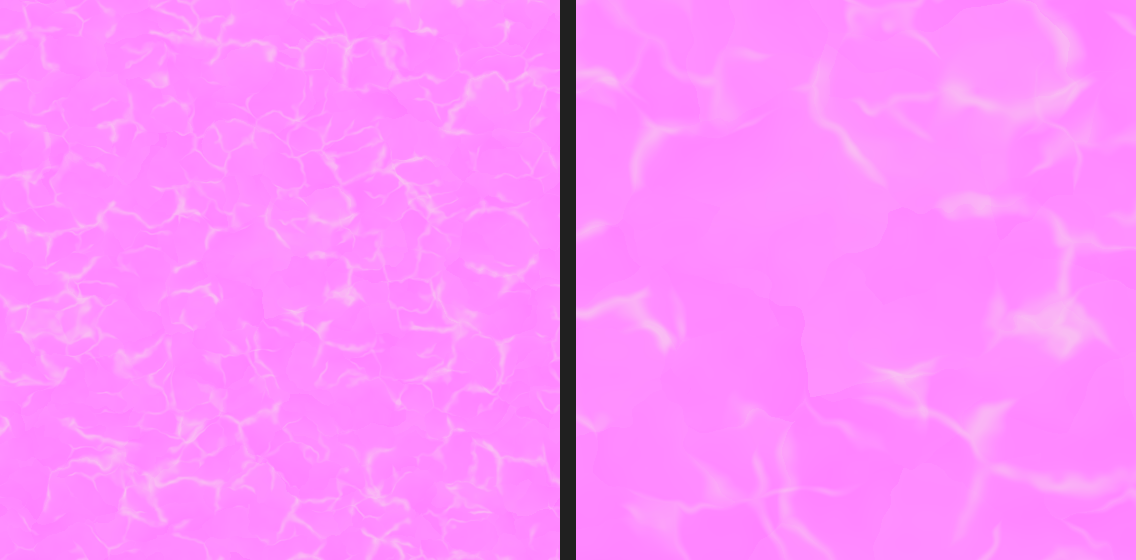
Left: the whole. Right: its middle third, enlarged.
Give the GLSL for this texture map, as a Shadertoy shader.

```glsl
// Pink chipped stone: softly tilted facets with broken, flaky pale ridges.

float hash(vec2 p) {
    return fract(sin(dot(p, vec2(127.1, 311.7))) * 43758.545);
}

vec2 hash2(vec2 p) {
    return vec2(hash(p), hash(p + vec2(37.2, 17.9)));
}

float noise(vec2 p) {
    vec2 i = floor(p), f = fract(p);
    f = f * f * (3.0 - 2.0 * f);
    return mix(mix(hash(i), hash(i + vec2(1, 0)), f.x),
               mix(hash(i + vec2(0, 1)), hash(i + vec2(1, 1)), f.x), f.y);
}

float fbm(vec2 p) {
    float sum = 0.0, amp = 0.5;
    for (int i = 0; i < 4; i++) {
        sum += amp * noise(p);
        p = mat2(1.6, 1.2, -1.2, 1.6) * p + 5.3;
        amp *= 0.5;
    }
    return sum / 0.9375;
}

// Cellular facets: x = signed tilt shade, y = gap between the two nearest seeds
vec2 facets(vec2 p) {
    vec2 cell = floor(p), nearId = cell, nearOffset = vec2(0);
    float first = 9.0, second = 9.0;
    for (int y = -1; y <= 1; y++)
    for (int x = -1; x <= 1; x++) {
        vec2 id = cell + vec2(x, y);
        vec2 offset = p - id - hash2(id);
        float d = length(offset);
        if (d < first) {
            second = first;
            first = d;
            nearId = id;
            nearOffset = offset;
        } else second = min(second, d);
    }
    float angle = 6.2832 * hash(nearId + 71.3);
    float tilt = dot(nearOffset, vec2(cos(angle), sin(angle)));
    return vec2(tilt + 0.5 * (hash(nearId + 9.1) - 0.5), second - first);
}

// Pale ridge along a facet border, present only in scattered stretches
float ridge(float gap, vec2 p, float seed) {
    float stretch = smoothstep(0.48, 0.72, noise(p * 21.0 + seed));
    float flake = 0.35 + 0.9 * noise(p * 85.0 + seed);
    float core = 1.0 - smoothstep(0.0, 0.03 + 0.17 * stretch, gap);
    return core * stretch * flake;
}

void mainImage(out vec4 fragColor, in vec2 fragCoord) {
    vec2 uv = fragCoord / iResolution.y;

    // Bend the cell grid so that borders look torn
    vec2 bend = vec2(fbm(uv * 15.0), fbm(uv * 15.0 + 43.0)) - 0.5;
    vec2 p = uv + 0.07 * bend;
    vec2 large = facets(p * vec2(10.0, 13.0));
    vec2 small = facets(p * vec2(17.0, 22.0) + 31.0);

    // Facet shading plus faint mottling
    float shade = 0.028 * large.x + 0.018 * small.x;
    shade += 0.022 * (fbm(uv * 9.0 + 12.0) - 0.5);
    shade += 0.012 * (noise(uv * 70.0) - 0.5);

    // Ridges with a weak haze around them
    float ridges = ridge(large.y, uv, 3.0) + 0.75 * ridge(small.y, uv, 57.0);
    float haze = (1.0 - smoothstep(0.0, 0.4, large.y))
               * smoothstep(0.45, 0.8, noise(uv * 21.0 + 3.0));
    float green = 0.539 + shade + 0.02 * haze + 0.13 * min(ridges, 1.2);

    // Lighter parts lose a trace of red and blue
    float pale = max(green - 0.55, 0.0);
    fragColor = vec4(1.0 - 0.12 * pale, green, 1.0 - 0.25 * pale, 1.0);
}
```
